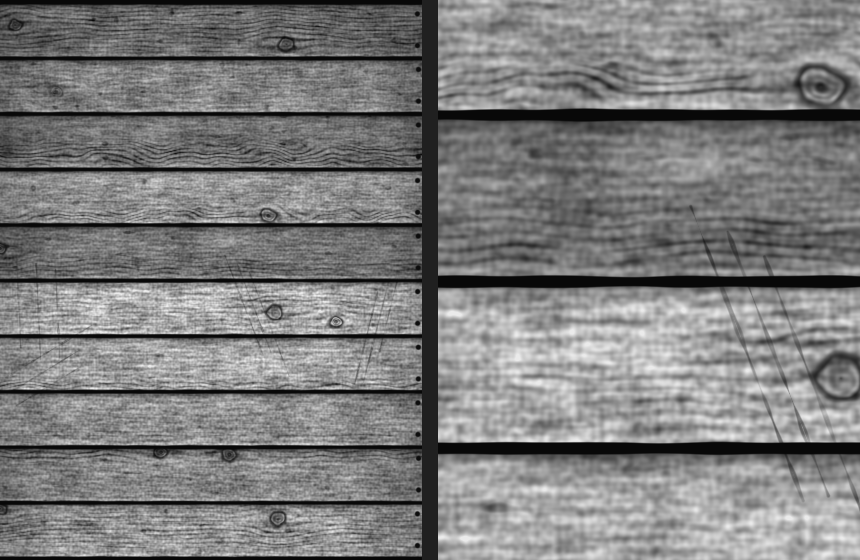
Left, the full canvas; right, a detail of the centre.
A WebGL 1 fragment shader for this texture:

```glsl
precision highp float;
uniform vec2 u_resolution;

const float BOARDS = 10.0;
const float PITCH = 0.0992;       // board height, in canvas heights
const float TOP_MARGIN = 0.005;
const float GAP_HALF = 0.033;     // lengths from here on in board heights
const float GRAIN_LINES = 13.0;
const float KNOT_RADIUS = 0.13;
const float NAIL_RADIUS = 0.045;
const float NAIL_INSET = 0.07;
const float SCRATCH_HALF = 0.009;
const vec3 GAP_COLOR = vec3(0.03);
const vec3 NAIL_COLOR = vec3(0.05);
const vec3 WOOD_TINT = vec3(1.0);

float hash(vec2 p) {
    return fract(sin(dot(p, vec2(127.1, 311.7))) * 43758.5);
}

float cornerSlope(vec2 cell, vec2 offset) {
    float angle = 6.2832 * hash(cell);
    return dot(vec2(cos(angle), sin(angle)), offset);
}

float gradientNoise(vec2 p) {
    vec2 i = floor(p), f = fract(p);
    vec2 w = f * f * f * (f * (f * 6.0 - 15.0) + 10.0);
    vec2 e = vec2(1.0, 0.0);
    return mix(mix(cornerSlope(i, f), cornerSlope(i + e, f - e), w.x),
               mix(cornerSlope(i + e.yx, f - e.yx), cornerSlope(i + 1.0, f - 1.0), w.x), w.y);
}

// Selects a board's setting, listed from the top board down
float byBoard(float row, vec4 a, vec4 b, vec2 c) {
    vec4 k = vec4(0.0, 1.0, 2.0, 3.0) - row;
    return dot(a, step(abs(k), vec4(0.5))) + dot(b, step(abs(k + 4.0), vec4(0.5)))
         + dot(c, step(abs(k.xy + 8.0), vec2(0.5)));
}

// Knot tone: concentric rings, a dark core and a dark rim
float knotShade(float r) {
    float rings = 0.5 + 0.5 * sin(r * 125.0);
    float body = 1.0 - smoothstep(KNOT_RADIUS * 0.85, KNOT_RADIUS * 1.15, r);
    float rim = exp(-pow((r - KNOT_RADIUS) / 0.025, 2.0));
    float core = exp(-r * r / 0.002);
    return 1.0 - body * (0.12 + 0.2 * rings) - 0.45 * rim - 0.3 * core;
}

// Three roughly parallel scratches, faded along their length
float scratches(vec2 p, vec2 start, vec2 spacing, vec2 span, float px) {
    float mark = 0.0;
    for (int i = 0; i < 3; i++) {
        float n = float(i);
        vec2 d = p - start - spacing * n;
        vec2 reach = span * (0.75 + 0.4 * hash(vec2(n, start.x)));
        float t = clamp(dot(d, reach) / dot(reach, reach), 0.0, 1.0);
        float gap = length(d - reach * t) + 0.02 * gradientNoise(p * 5.0 + n);
        float line = 1.0 - smoothstep(SCRATCH_HALF - px, SCRATCH_HALF + px, abs(gap));
        mark = max(mark, line * (0.6 + 0.8 * gradientNoise(p * 4.0 + n * 7.0)));
    }
    return max(mark, 0.0);
}

void main() {
    vec2 uv = gl_FragCoord.xy / u_resolution;
    float px = 1.0 / (u_resolution.y * PITCH);
    vec2 p = vec2(gl_FragCoord.x * px, (1.0 - uv.y - TOP_MARGIN) / PITCH);
    float row = clamp(floor(p.y), 0.0, BOARDS - 1.0);
    vec2 q = vec2(p.x, p.y - row);
    vec2 s = q + vec2(row * 17.3, row * 31.7);

    // Settings of this board
    float tone = byBoard(row, vec4(0.45, 0.53, 0.47, 0.60), vec4(0.48, 0.71, 0.65, 0.58), vec2(0.54, 0.62));
    float strength = byBoard(row, vec4(0.7, 0.2, 1.0, 0.9), vec4(0.6, 0.5, 0.9, 0.6), vec2(0.9, 0.6));
    float center = byBoard(row, vec4(0.45, 0.5, 0.74, 0.83), vec4(0.76, 0.55, 0.89, 0.77), vec2(0.13, 0.5));
    float spread = byBoard(row, vec4(0.5, 0.4, 0.22, 0.13), vec4(0.25, 0.4, 0.1, 0.05), vec2(0.13, 0.5));
    float waves = byBoard(row, vec4(1.0, 1.0, 3.0, 3.0), vec4(1.2, 0.8, 2.5, 0.6), vec2(1.6, 0.6));
    vec2 knotA = vec2(byBoard(row, vec4(5.16, -9.0, -9.0, 4.83), vec4(-9.0, 4.95, -9.0, -9.0), vec2(4.13, 5.0)),
                      byBoard(row, vec4(0.75, 0.0, 0.0, 0.83), vec4(0.0, 0.58, 0.0, 0.0), vec2(0.13, 0.3)));
    vec2 knotB = vec2(byBoard(row, vec4(0.27, 1.0, -9.0, -9.0), vec4(0.0, 6.04, -9.0, -9.0), vec2(2.9, 0.0)),
                      byBoard(row, vec4(0.4, 0.6, 0.0, 0.0), vec4(0.42, 0.75, 0.0, 0.0), vec2(0.1)));

    // Grain lines, spread apart around the knots
    vec2 a = q - knotA, b = q - knotB;
    float rough = 0.05 * gradientNoise(s * 7.0);
    float rA = length(a * vec2(0.9, 1.0)) + rough;
    float rB = length(b * vec2(0.9, 1.1)) + rough;
    float bend = a.y * exp(-dot(a, a * vec2(3.0, 6.0))) + b.y * exp(-dot(b, b * vec2(3.0, 6.0)));
    float warp = gradientNoise(s * vec2(1.3, 1.6)) + 0.3 * gradientNoise(s * vec2(3.0, 4.0));
    float phase = (q.y - 0.75 * bend) * GRAIN_LINES + warp * waves;
    float lines = pow(0.5 + 0.5 * sin(6.2832 * phase), 2.0);
    float band = exp(-pow((q.y - center) / spread, 2.0));
    float broken = clamp(0.75 + 0.9 * gradientNoise(s * vec2(1.2, 9.0)), 0.0, 1.0);
    float knotGrain = 0.4 * (exp(-rA * rA * 8.0) + exp(-rB * rB * 8.0));
    float grain = lines * broken * min(strength * band + knotGrain, 1.0);

    // Fibres, stains, saw marks and speckle
    float wear = 0.20 * gradientNoise(s * vec2(1.4, 2.2)) + 0.13 * gradientNoise(s * vec2(5.0, 6.0))
               + 0.24 * gradientNoise(s * vec2(2.0, 17.0)) + 0.20 * gradientNoise(s * vec2(7.0, 25.0))
               + 0.10 * gradientNoise(s * vec2(23.0, 2.5)) + 0.18 * gradientNoise(s * 21.0);
    float pits = smoothstep(0.36, 0.6, gradientNoise(s * vec2(5.0, 8.0) + 40.0));
    float shade = tone * (1.0 + wear * 1.35) - 0.3 * grain - 0.18 * pits;
    shade *= knotShade(rA) * mix(1.0, knotShade(rB * 1.15), row == 1.0 ? 0.5 : 1.0);

    // Scratches across neighbouring boards
    float scratch = scratches(p, vec2(0.3, 4.6), vec2(0.35, 0.1), vec2(0.08, 1.7), px)
                  + scratches(p, vec2(4.05, 4.55), vec2(0.22, 0.15), vec2(0.65, 1.7), px)
                  + scratches(p, vec2(0.1, 6.75), vec2(0.1, 0.25), vec2(1.4, -0.85), px)
                  + scratches(p, vec2(7.2, 4.8), vec2(-0.2, 0.2), vec2(-0.4, 1.6), px);
    shade *= 1.0 - 0.5 * min(scratch, 1.0);

    // Worn lower lip, shadowed upper edge and darker canvas borders
    shade += 0.09 * exp(-pow((q.y - 0.94) / 0.025, 2.0));
    shade *= 1.0 - 0.5 * exp(-max(q.y - GAP_HALF, 0.0) / 0.05);
    shade *= 1.0 - 0.22 * pow(abs(uv.x * 2.0 - 1.0), 4.0);
    vec3 color = WOOD_TINT * clamp(shade, 0.04, 0.92);

    // Nails along the right border
    float nailX = u_resolution.x * px - NAIL_INSET + 0.03 * (hash(vec2(row, 3.0)) - 0.5);
    float nailY = q.y < 0.5 ? 0.2 : 0.77;
    float nail = length(q - vec2(nailX, nailY));
    color = mix(NAIL_COLOR, color, smoothstep(NAIL_RADIUS - px, NAIL_RADIUS + px, nail));

    // Gaps between boards
    float edge = min(q.y, 1.0 - q.y) + 0.012 * gradientNoise(vec2(p.x * 2.5, floor(p.y + 0.5) * 5.3));
    color = mix(GAP_COLOR, color, smoothstep(GAP_HALF - px, GAP_HALF + px, edge));
    gl_FragColor = vec4(color, 1.0);
}
```
